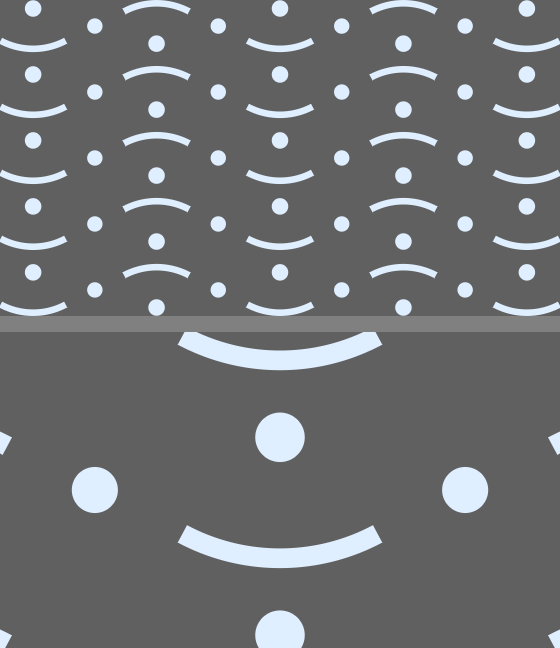
Top, the full canvas; bottom, a detail of the centre.
Give the GLSL for this pattern, as a WebGL 1 fragment shader.

```glsl
precision highp float;

uniform vec2 u_resolution;

// Lengths are fractions of the canvas height.
const vec2 CELL = vec2(0.390625, 0.20875);
const float BIG_DOT_RADIUS = 0.0261;
const float SMALL_DOT_RADIUS = 0.0243;
const float BIG_DOT_HEIGHT = 0.0556;
const float ARC_CENTER_HEIGHT = 0.1468;
const float ARC_RADIUS = 0.2188;
const float ARC_WIDTH = 0.0208;
const float ARC_HALF_ANGLE = 0.49;
const vec3 GROUND_COLOR = vec3(0.378);
const vec3 SHAPE_COLOR = vec3(0.875, 0.937, 1.0);

float circleDistance(vec2 p, float radius) {
    return length(p) - radius;
}

// Arc bulging downward, cut square along the radius at both ends.
float arcDistance(vec2 p) {
    p.x = abs(p.x);
    float band = abs(length(p) - ARC_RADIUS) - 0.5 * ARC_WIDTH;
    float end = dot(p, vec2(cos(ARC_HALF_ANGLE), sin(ARC_HALF_ANGLE)));
    return max(band, end);
}

float motifDistance(vec2 p) {
    float bigDot = circleDistance(p - vec2(0.0, BIG_DOT_HEIGHT), BIG_DOT_RADIUS);
    float arc = arcDistance(p - vec2(0.0, ARC_CENTER_HEIGHT));
    // Small dots sit on the border between columns.
    vec2 border = vec2(abs(p.x) - 0.5 * CELL.x, p.y);
    float smallDot = circleDistance(border, SMALL_DOT_RADIUS);
    return min(min(bigDot, arc), smallDot);
}

void main() {
    vec2 p = (gl_FragCoord.xy - 0.5 * u_resolution) / u_resolution.y;

    // Repeat the cell and turn every other column upside down.
    vec2 index = floor(p / CELL + 0.5);
    vec2 local = p - index * CELL;
    local.y *= 1.0 - 2.0 * mod(index.x, 2.0);

    // One pixel of edge smoothing.
    float coverage = clamp(0.5 - motifDistance(local) * u_resolution.y, 0.0, 1.0);
    gl_FragColor = vec4(mix(GROUND_COLOR, SHAPE_COLOR, coverage), 1.0);
}
```
